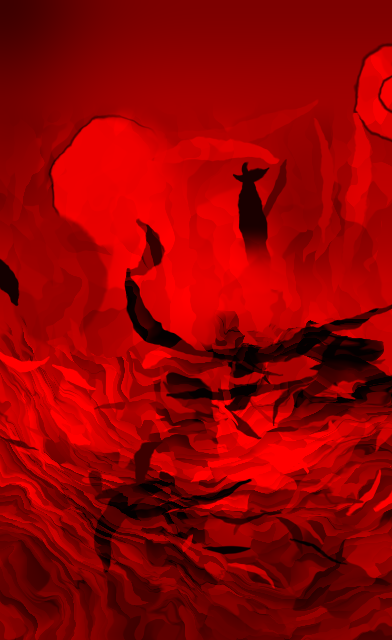
This background is drawn by a WebGL 2 fragment shader. Its source:

```glsl
#version 300 es
precision highp float;
uniform vec2 u_resolution;
out vec4 fragColor;

float hash(vec2 p) { return fract(sin(dot(p, vec2(127.1, 311.7))) * 43758.545); }
float noise(vec2 p) {
  vec2 i = floor(p), f = fract(p);
  f = f * f * (3. - 2. * f);
  return mix(mix(hash(i), hash(i + vec2(1, 0)), f.x),
             mix(hash(i + vec2(0, 1)), hash(i + 1.), f.x), f.y);
}
float fbm(vec2 p) {
  float sum = 0., gain = .5;
  for (int i = 0; i < 4; i++, gain *= .5, p = p * 2.03 + 7.1) sum += gain * noise(p);
  return sum;
}
vec2 warp(vec2 p, float scale, float amount) {
  return p + amount * (vec2(fbm(p * scale), fbm(p * scale + 31.7)) - .47);
}
// Crisp Voronoi cells, each a shaded tone around zero
float facets(vec2 p) {
  float sum = 0., total = 0.;
  for (int i = 0; i < 9; i++) {
    vec2 id = floor(p) + vec2(i % 3, i / 3) - 1.;
    vec2 d = id + vec2(hash(id), hash(id + 17.3)) - p;
    float weight = exp(-60. * dot(d, d)) + 1e-30;
    sum += weight * (hash(id + 41.9) + .6 * d.y * (hash(id + 7.7) - .2));
    total += weight;
  }
  return sum / total - .5;
}
// Shapes hold their center in xy and size in zw
float glow(vec2 p, vec4 shape) {
  vec2 d = (p - shape.xy) / shape.zw;
  return exp(-dot(d, d));
}
float oval(vec2 p, vec4 shape) { return (length((p - shape.xy) / shape.zw) - 1.) * shape.z; }
// Paints a tapered quadratic curve from ab.xy past ab.zw to c
void paint(inout float t, vec2 p, float tone, vec4 ab, vec2 c, float width) {
  float d = 1.;
  vec2 start = ab.xy;
  for (int i = 1; i <= 8; i++) {
    float s = float(i) / 8.;
    vec2 end = mix(mix(ab.xy, ab.zw, s), mix(ab.zw, c, s), s), seg = end - start;
    float h = clamp(dot(p - start, seg) / dot(seg, seg), 0., 1.);
    float body = .2 + .8 * sin(3.1416 * (s + (h - 1.) / 8.));
    d = min(d, length(p - start - h * seg) - width * body);
    start = end;
  }
  t = mix(t, tone, smoothstep(.0015, -.0015, d));
}
float skyTone(vec2 p) {
  float t = .49 + .13 * smoothstep(1., .83, p.y) + .1 * smoothstep(.75, .5, p.y);
  t -= .25 * glow(p, vec4(0, 1, .13, .2)) + .08 * glow(p, vec4(0, .72, .09, .15));
  t += .26 * glow(p, vec4(.29, .62, .13, .15)) + .15 * glow(p, vec4(.46, .53, .18, .06));
  return mix(t, .56, .8 * glow(p, vec4(.47, .67, .045, .08)));
}
float stormTone(vec2 p) {
  float t = mix(.4, .63, smoothstep(.04, .3, p.y));
  t += .22 * glow(p, vec4(.13, .39, .15, .08)) + .32 * glow(p, vec4(.4, .28, .09, .07));
  t -= .32 * glow(p, vec4(.58, .4, .15, .05)) + .2 * glow(p, vec4(.33, .43, .1, .04));
  return t - .17 * glow(p, vec4(.22, .2, .12, .06));
}
// Short curved strokes with random place, slant and tone
void scatter(inout float t, vec2 p, float grain) {
  for (int i = 0; i < 80; i++) {
    vec2 id = vec2(i, 3.7), mid = vec2(.63 * hash(id), .1 + .39 * hash(id + 5.1));
    if (distance(p, mid) > .1) continue;
    float angle = 2.2 * (mid.x - .36) + 2.4 * (hash(id + 9.4) - .5);
    vec2 reach = mix(.015, .05, hash(id + 2.6)) * vec2(cos(angle), sin(angle));
    vec2 bend = mid + (hash(id + 8.3) - .5) * 1.8 * vec2(-reach.y, reach.x);
    float tone = stormTone(mid) + .95 * (hash(id + 6.2) - .53) + grain;
    paint(t, p, tone, vec4(mid - reach, bend), mid + reach, .002 + .008 * hash(id + 4.8));
  }
}
void main() {
  vec2 p = gl_FragCoord.xy / u_resolution.y;
  vec2 q = warp(warp(p, 12., .03), 34., .014);
  // Smoky sky with upright tongues of flame
  float tongues = facets(warp(p, 6., .2) * vec2(16, 7));
  float wisps = facets(warp(p, 9., .17) * vec2(34, 15));
  float flame = .18 * tongues + .15 * wisps;
  float t = skyTone(p) + flame * smoothstep(.85, .75, p.y);
  // Glowing disc that melts away to the right, and a hill below it
  float disc = oval(q, vec4(.178, .711, .093, .102));
  float soft = mix(.002, .035, smoothstep(.15, .24, p.x));
  t = mix(t, .94 + .3 * flame, smoothstep(soft, -soft, disc));
  t -= .25 * smoothstep(.003, 0., abs(disc - .002)) * smoothstep(.02, -.05, p.x - p.y + .55);
  t = mix(t, .6 + .6 * flame, smoothstep(.004, -.004, oval(q, vec4(.09, .56, .07, .1))));
  // Ring at the right edge
  float ring = oval(q, vec4(.618, .855, .064, .078));
  t = mix(t, .84 + flame, smoothstep(.003, -.003, ring));
  t = mix(t, .3, smoothstep(.004, 0., min(abs(ring), abs(ring + .039))));
  // Bright ridges and hanging flames
  paint(t, q, .72 + .5 * flame, vec4(.26, .785, .38, .77), vec2(.49, .84), .017);
  paint(t, q, .88 + flame, vec4(.24, .75, .34, .79), vec2(.43, .745), .018);
  paint(t, q, .71, vec4(.49, .81, .53, .72), vec2(.51, .62), .008);
  paint(t, q, .76 + flame, vec4(.56, .82, .57, .7), vec2(.54, .57), .015);
  // Turbulent shards and thin dark creases along a folded, bowl-shaped flow
  vec2 flow = warp(warp(p, 4., .24), 13., .06);
  flow.y -= 1.4 * (flow.x - .4) * (flow.x - .4);
  float shards = facets(flow * vec2(11, 21)), strands = facets(flow * vec2(24, 66));
  float crease = smoothstep(.035, 0., abs(fbm(flow * vec2(9, 30)) - .47));
  float storm = smoothstep(.46, .44, p.y + .12 * shards);
  float grain = .3 * strands - .22 * crease * smoothstep(.4, .6, noise(p * 15.));
  float contrast = mix(.5, 1., smoothstep(.02, .25, p.y));
  t = mix(t, stormTone(p) + contrast * (.48 * shards + .08 * strands + grain), storm);
  if (p.y < .56) scatter(t, q, .5 * grain);
  // Bright flames in the storm
  paint(t, q, .7 + grain, vec4(.2, .44, .24, .37), vec2(.19, .27), .024);
  paint(t, q, .92 + grain, vec4(.34, .34, .35, .26), vec2(.46, .24), .022);
  paint(t, q, .72 + grain, vec4(.57, .34, .53, .28), vec2(.44, .2), .018);
  // Dark upright form fading downward, and left edge
  paint(t, q, .36, vec4(.443, .745, .44, .69), vec2(.405, .65), .008);
  float fade = mix(t, .1, smoothstep(.575, .65, p.y));
  paint(t, q, fade, vec4(.385, .735, .385, .65), vec2(.43, .53), .02);
  paint(t, q, .1, vec4(.36, .724, .39, .71), vec2(.42, .735), .008);
  paint(t, q, .08, vec4(-.02, .6, .01, .57), vec2(.03, .53), .014);
  // Dark sweeping limbs
  float ink = .15 + .4 * strands + .2 * shards;
  paint(t, q, .38 + .4 * wisps, vec4(.222, .658, .275, .6), vec2(.2, .565), .014);
  paint(t, q, ink, vec4(.2, .57, .195, .48), vec2(.31, .445), .019);
  paint(t, q, ink, vec4(.28, .45, .44, .43), vec2(.62, .52), .012);
  paint(t, q, ink, vec4(.46, .37, .53, .45), vec2(.62, .4), .018);
  paint(t, q, ink, vec4(.26, .39, .33, .37), vec2(.5, .42), .008);
  paint(t, q, .24, vec4(.25, .315, .21, .31), vec2(.215, .23), .01);
  paint(t, q, ink, vec4(.26, .25, .16, .23), vec2(.165, .11), .018);
  paint(t, q, ink, vec4(.2, .2, .31, .2), vec2(.39, .25), .01);
  paint(t, p, .04, vec4(.325, .142, .36, .139), vec2(.39, .143), .006);
  fragColor = vec4(clamp(t, .02, 1.), 0, 0, 1);
}
```
